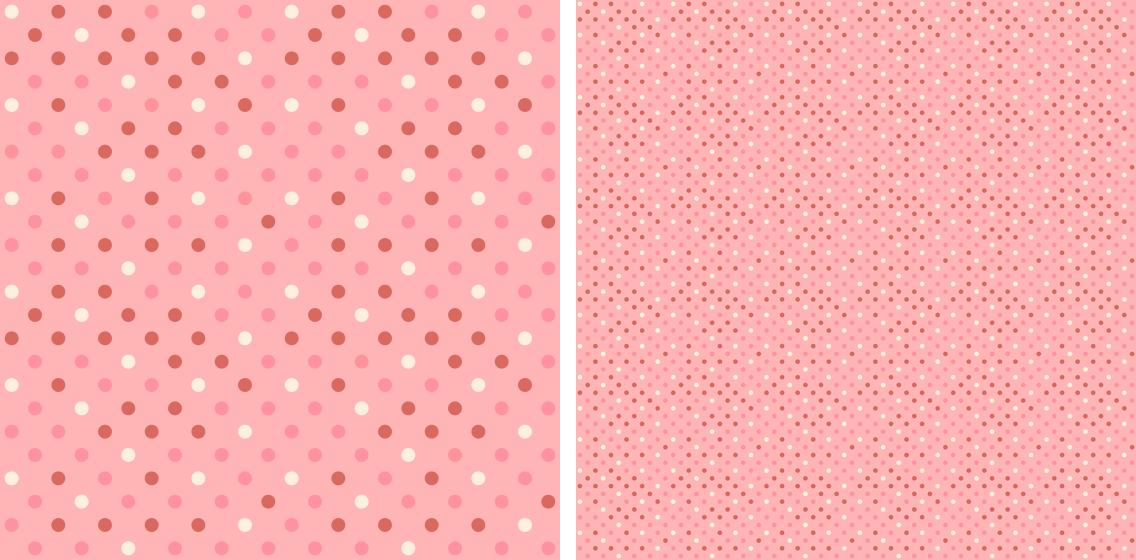
Left, the tile; right, the same tile 3 across and 3 down.
Give the GLSL for this pattern, as a Shadertoy shader.

```glsl
const int GRID = 24;            // cells per side, every second one holds a dot
const int MOTIF_COLUMNS = 6;    // dots per row before the colours repeat
const int MOTIF_ROWS = 12;      // rows before the colours repeat
const float DOT_RADIUS = 0.297; // in cells

const vec3 BACKGROUND = vec3(1.0, 0.708, 0.712);
const vec3 PINK = vec3(0.995, 0.576, 0.620);
const vec3 RED = vec3(0.852, 0.408, 0.368);
const vec3 CREAM = vec3(1.0, 0.940, 0.868);

// Powers of a primitive root visit 1..72 once each: a shuffle without repeats
int shuffledRank(int index) {
    int rank = 1;
    for (int i = 0; i < index; i++) rank = rank * 5 % 73;
    return rank;
}

// Cream dots step through the columns in a four-row cycle
bool isCream(int column, int row) {
    int phase = row % 4;
    int creamColumn = ivec4(0, 1, 5, 2)[phase];
    return column == creamColumn || (phase == 0 && column == 4);
}

// Red is frequent on even rows and sparse on odd ones
vec3 dotColor(int column, int row) {
    if (isCream(column, row)) return CREAM;
    int redLimit = row % 2 == 0 ? 50 : 20;
    return shuffledRank(row * MOTIF_COLUMNS + column) < redLimit ? RED : PINK;
}

float discMask(vec2 p, float radius, float pixel) {
    return clamp(0.5 - (length(p) - radius) / pixel, 0.0, 1.0);
}

void mainImage(out vec4 fragColor, in vec2 fragCoord) {
    // Cell coordinates, with rows counted from the top
    vec2 uv = fragCoord / iResolution.xy;
    vec2 grid = vec2(uv.x, 1.0 - uv.y) * float(GRID);
    ivec2 cell = ivec2(floor(grid));
    float pixel = float(GRID) / iResolution.y;

    // Staggered dots on the even squares of a checkerboard
    vec3 color = BACKGROUND;
    if ((cell.x + cell.y) % 2 == 0) {
        int column = (cell.x / 2) % MOTIF_COLUMNS;
        int row = cell.y % MOTIF_ROWS;
        float mask = discMask(fract(grid) - 0.5, DOT_RADIUS, pixel);
        color = mix(color, dotColor(column, row), mask);
    }
    fragColor = vec4(color, 1.0);
}
```
